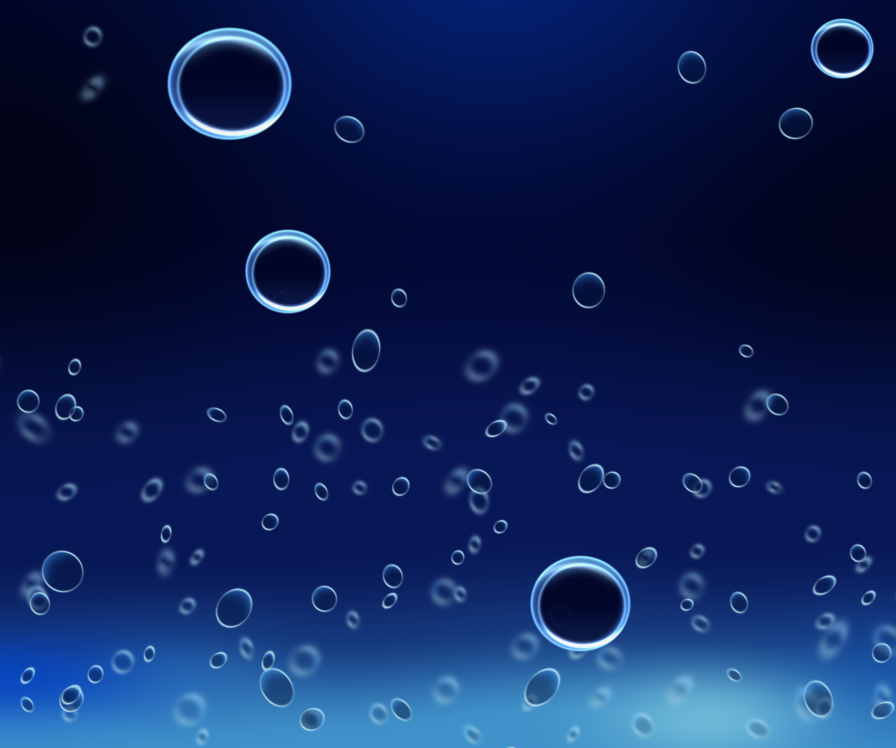
This background is drawn by a Shadertoy shader. Its source:

```glsl
float hash(vec2 p) {
    vec3 q = fract(p.xyx * 0.1031);
    q += dot(q, q.yzx + 33.33);
    return fract((q.x + q.y) * q.z);
}

float noise(vec2 p) {
    vec2 i = floor(p), f = fract(p);
    f = f * f * (3.0 - 2.0 * f);
    vec2 x = vec2(1, 0);
    return mix(mix(hash(i), hash(i + x), f.x),
               mix(hash(i + x.yx), hash(i + 1.0), f.x), f.y);
}

float glow(vec2 p, vec2 center, vec2 size) {
    vec2 q = (p - center) / size;
    return exp(-dot(q, q));
}

// Deep water above, bright haze along the floor
vec3 water(vec2 uv) {
    vec3 col = mix(vec3(0.03, 0.09, 0.34), vec3(0.007, 0.03, 0.2), smoothstep(0.36, 0.7, uv.y));
    col *= 1.0 - 0.6 * glow(uv, vec2(0.0, 0.76), vec2(0.28, 0.25));
    col *= 1.0 - 0.5 * glow(uv, vec2(1.0, 0.7), vec2(0.25, 0.2));
    col += vec3(0.01, 0.1, 0.25) * glow(uv, vec2(0.55, 1.06), vec2(0.28, 0.24));
    float h = uv.y + 0.05 * (noise(uv * vec2(5.0, 8.0)) - 0.5);
    h -= 0.02 * glow(uv, vec2(0.65, 0.1), vec2(0.25, 0.3));
    col = mix(col, vec3(0.1, 0.27, 0.54), 1.0 - smoothstep(0.08, 0.29, h));
    col = mix(col, vec3(0.25, 0.57, 0.79), 1.0 - smoothstep(0.02, 0.15, h));
    col = mix(col, vec3(0.02, 0.27, 0.77), 0.85 * glow(uv, vec2(0.0, 0.09), vec2(0.18, 0.06)));
    col = mix(col, vec3(0.06, 0.3, 0.66), 0.6 * glow(uv, vec2(1.0, 0.09), vec2(0.12, 0.08)));
    return mix(col, vec3(0.5, 0.79, 0.87), 0.7 * glow(uv, vec2(0.79, 0.04), vec2(0.11, 0.06)));
}

// Thin tilted ring with two highlights; blur puts it out of focus
vec3 smallBubble(vec3 col, vec2 p, vec2 center, vec2 r, float tilt, float blur) {
    float c = cos(tilt), s = sin(tilt);
    vec2 q = mat2(c, -s, s, c) * (p - center) / r;
    float d = max(length(q), 0.001);
    float edge = (d - 1.0) * min(r.x, r.y);
    float w = max(0.0013, 0.6 / iResolution.y) + blur;
    float body = 1.0 - smoothstep(-w, w, edge);
    float focus = 0.0016 / (0.0016 + blur);
    float lit = 0.3 + 0.7 * pow(abs(dot(normalize(p - center + 1e-5), vec2(0.5, 0.866))), 2.0);
    col = mix(col, vec3(0.02, 0.09, 0.25), 0.45 * body * focus);
    float sheen = body * d * d * smoothstep(-0.2, 1.0, q.y);
    col += vec3(0.12, 0.28, 0.38) * sheen * (0.3 + 0.7 * focus);
    float ring = exp(-edge * edge / (w * w)) * lit * (0.2 + 0.75 * focus);
    return mix(col, vec3(0.68, 0.86, 0.93), ring);
}

// Large glassy sphere: dark core, pale cap, rim lines, lower crescent
vec3 largeBubble(vec3 col, vec2 p, vec2 center, vec2 r) {
    vec2 q = (p - center) / r;
    float d = length(q), aa = 1.2 / (iResolution.y * r.y);
    float body = 1.0 - smoothstep(1.0 - aa, 1.0 + aa, d);
    vec3 glass = mix(vec3(0.04, 0.09, 0.27), vec3(0.005, 0.02, 0.15), smoothstep(-0.9, 0.1, q.y));
    glass += vec3(0.22, 0.4, 0.6) * smoothstep(0.74, 1.0, d);
    float cap = smoothstep(0.2, 0.9, q.y) * smoothstep(0.5, 0.9, d);
    glass = mix(glass, vec3(0.38, 0.65, 0.85), 0.75 * cap);
    float innerLine = (length(q - vec2(0.03, -0.04)) - 0.86) / (0.02 + aa * 0.5);
    glass += vec3(0.3, 0.43, 0.48) * exp(-innerLine * innerLine);
    float arc = (length(q - vec2(0.07, 0.15)) - 1.03) / (0.04 + aa * 0.5);
    glass += vec3(0.8) * exp(-arc * arc) * (1.0 - smoothstep(-0.85, -0.35, q.y));
    float topArc = (length(q + vec2(0.1, 0.25)) - 1.05) / 0.06;
    glass += vec3(0.35) * exp(-topArc * topArc) * smoothstep(0.3, 0.8, q.y);
    float rim = (d - 0.975) / (0.018 + aa * 0.5);
    glass += vec3(0.25, 0.36, 0.42) * exp(-rim * rim);
    return mix(col, min(glass, 1.0), 0.95 * body);
}

// Scattered bubbles, dense in the lower half and rare above
vec3 swarm(vec3 col, vec2 p, float cell, float density, float blur, float seed) {
    vec2 base = floor(p / cell);
    for (int y = -1; y <= 1; y++)
    for (int x = -1; x <= 1; x++) {
        vec2 id = base + vec2(x, y), key = id + seed;
        vec2 jitter = vec2(hash(key + 11.3), hash(key + 27.1)) - 0.5;
        vec2 center = (id + 0.5 + 0.65 * jitter) * cell;
        float chance = density * mix(1.0, 0.07, smoothstep(0.45, 0.58, center.y));
        if (hash(key) > chance) continue;
        float size = cell * mix(0.1, 0.21, pow(hash(key + 41.7), 1.5));
        vec2 r = size * vec2(mix(0.6, 1.0, hash(key + 53.9)), 1.0);
        float tilt = 2.4 * (hash(key + 67.2) - 0.5);
        col = smallBubble(col, p, center, r, tilt, blur);
    }
    return col;
}

void mainImage(out vec4 fragColor, in vec2 fragCoord) {
    vec2 uv = fragCoord / iResolution.xy;
    vec2 p = fragCoord / iResolution.y;
    vec3 col = water(uv);

    // Far, middle and near layers
    col = swarm(col, p, 0.095, 0.45, 0.005, 140.0);
    col = swarm(col, p, 0.075, 0.3, 0.002, 320.0);
    col = swarm(col, p, 0.08, 0.4, 0.0, 510.0);
    col = swarm(col, p, 0.14, 0.32, 0.0, 730.0);

    // Lone bubbles in the open water
    col = smallBubble(col, p, vec2(0.787, 0.612), vec2(0.021, 0.023), 0.0, 0.0);
    col = smallBubble(col, p, vec2(0.925, 0.91), vec2(0.018, 0.021), 0.3, 0.0);
    col = smallBubble(col, p, vec2(1.064, 0.835), vec2(0.022, 0.02), 0.2, 0.0);
    col = smallBubble(col, p, vec2(0.467, 0.827), vec2(0.02, 0.016), -0.5, 0.0);

    // Large bubbles
    col = largeBubble(col, p, vec2(0.307, 0.888), vec2(0.083, 0.075));
    col = largeBubble(col, p, vec2(0.385, 0.637), vec2(0.057, 0.056));
    col = largeBubble(col, p, vec2(0.776, 0.193), vec2(0.067, 0.064));
    col = largeBubble(col, p, vec2(1.126, 0.935), vec2(0.042, 0.04));
    fragColor = vec4(col, 1.0);
}
```
